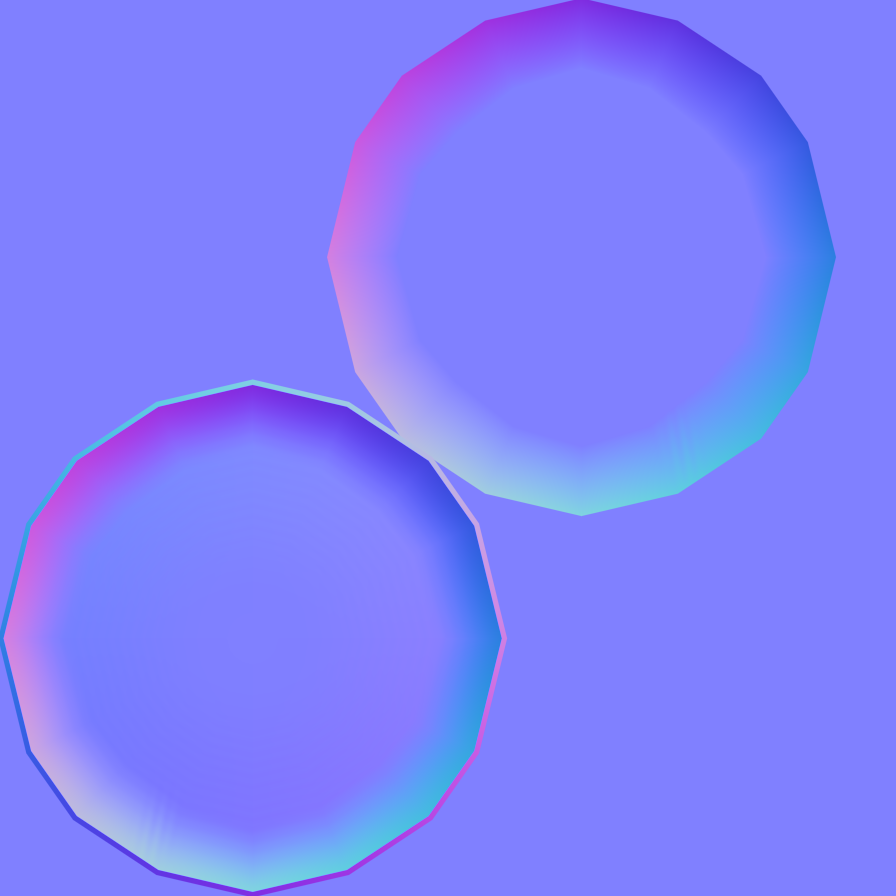
Give the GLSL for this texture map, as a Shadertoy shader.

```glsl
// Tangent-space normal map of two faceted discs: a bevelled ring and a dished cap.
// Each outline is a convex polygon folded into one quadrant; the bevel slopes are
// blended between an inner and an outer polygon, then encoded as normal colours.

const vec2 RING_CENTER = vec2(0.649, 0.713);
const vec2 CAP_CENTER = vec2(0.282, 0.2875);
const float BEVEL_SLOPE = 0.66;
const float RIM_START = 0.979;

// Scale of p relative to the line a-b: 1 on the line, 0 at the centre.
float edgeGauge(vec2 p, vec2 a, vec2 b) {
    vec2 n = vec2(b.y - a.y, a.x - b.x);
    return dot(n, p) / dot(n, a);
}

// Convex polygon, mirrored in both axes, from five corners of one quadrant.
float polygonGauge(vec2 p, vec2 a, vec2 b, vec2 c, vec2 d, vec2 e) {
    p = abs(p);
    return max(max(edgeGauge(p, a, b), edgeGauge(p, b, c)),
               max(edgeGauge(p, c, d), edgeGauge(p, d, e)));
}

float outerGauge(vec2 p) {
    return polygonGauge(p, vec2(0.284, 0.0), vec2(0.2526, 0.1283),
        vec2(0.2005, 0.2025), vec2(0.1075, 0.264), vec2(0.0, 0.289));
}

float innerGauge(vec2 p) {
    return polygonGauge(p, vec2(0.2057, 0.0), vec2(0.1797, 0.0924),
        vec2(0.1393, 0.1393), vec2(0.0755, 0.1888), vec2(0.0, 0.211));
}

// 0 on the inner polygon, 1 on the outer one.
float bevelBlend(float inner, float outer) {
    float rise = max(inner - 1.0, 0.0) * 0.73;
    return clamp(rise / max(rise + 1.0 - outer, 0.0001), 0.0, 1.0);
}

// Coverage of everything below a gauge limit.
float coverage(float gauge, float limit, float softness) {
    return 1.0 - smoothstep(-softness, softness, gauge - limit);
}

// Small patch of slanted shading streaks.
float streaks(vec2 p, vec2 center, float lean) {
    vec2 q = p - center;
    float across = q.x + lean * q.y;
    float mask = exp(-pow(across / 0.018, 2.0) - pow(q.y / 0.036, 2.0));
    return 0.035 * mask * sin(across * 480.0);
}

vec2 radial(vec2 p) {
    return p / max(length(p), 0.0001);
}

vec2 ringSlope(vec2 p, float outer) {
    float blend = bevelBlend(innerGauge(p), outer);
    float steepness = BEVEL_SLOPE * pow(blend, 0.88);
    steepness += streaks(p, vec2(0.113, -0.213), 0.17) * step(0.001, blend);
    return -radial(p) * steepness;
}

vec2 capSlope(vec2 p, float outer, float softness) {
    float blend = min(bevelBlend(innerGauge(p), outer) / 0.925, 1.0);
    float soft = mix(blend, smoothstep(0.0, 1.0, blend), 0.5);
    // Shallow dome with faint concentric banding inside the bevel
    float dome = 0.075 * smoothstep(0.1, 0.7, outer) * (1.0 - soft);
    float bands = 0.006 * sin(outer * 150.0) * (1.0 - soft)
                * smoothstep(0.2, 0.5, outer);
    float inward = BEVEL_SLOPE * soft - dome + bands
                 + streaks(p, vec2(-0.109, -0.215), -0.2);
    // The thin outside rim leans the opposite way
    float face = coverage(outer, RIM_START, softness);
    return radial(p) * mix(BEVEL_SLOPE * 0.95, -inward, face);
}

vec3 encodeNormal(vec2 slope) {
    float z = sqrt(max(1.0 - dot(slope, slope), 0.0));
    return vec3(slope, z) * 0.5 + 0.5;
}

void mainImage(out vec4 fragColor, in vec2 fragCoord) {
    vec2 uv = fragCoord / iResolution.xy;
    float softness = 2.6 / iResolution.y;

    vec3 color = encodeNormal(vec2(0.0));

    // Bevelled ring
    vec2 ringPos = uv - RING_CENTER;
    float ring = outerGauge(ringPos);
    color = mix(color, encodeNormal(ringSlope(ringPos, ring)),
                coverage(ring, 1.0, softness));

    // Dished cap on top
    vec2 capPos = uv - CAP_CENTER;
    float cap = outerGauge(capPos);
    color = mix(color, encodeNormal(capSlope(capPos, cap, softness)),
                coverage(cap, 1.0, softness));

    fragColor = vec4(color, 1.0);
}
```
